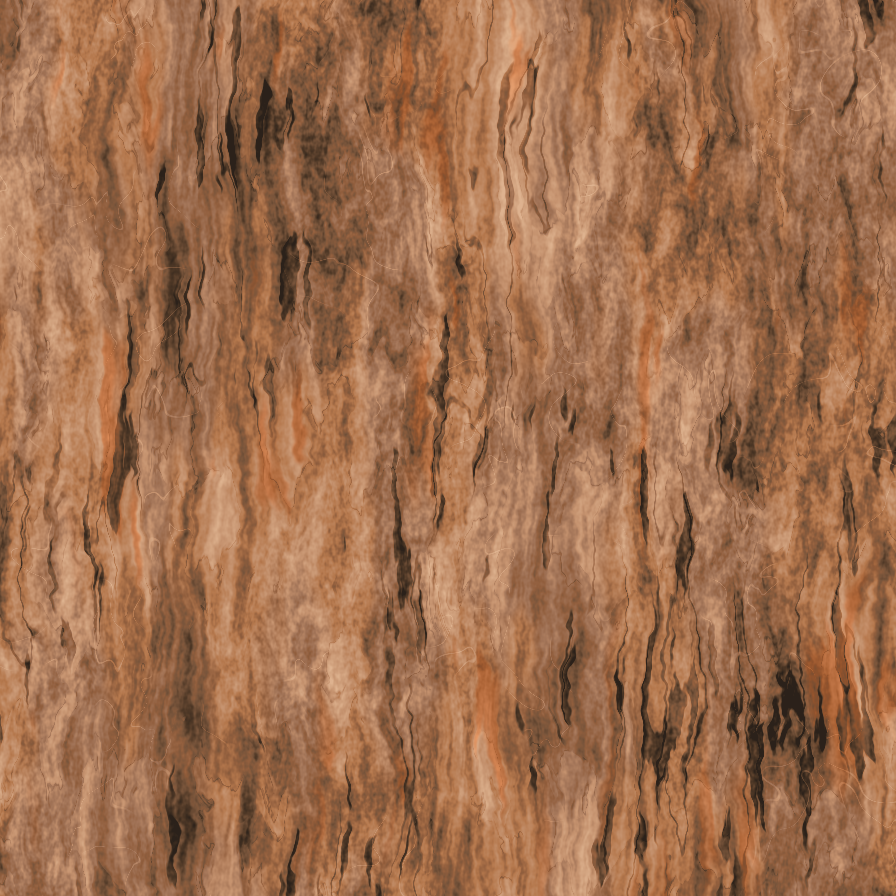
A Shadertoy shader for this texture:

```glsl
// Weathered wood bark: vertical fibres, flaking plates, dark cracks and pale scratches.

const vec3 SOOT   = vec3(0.17, 0.13, 0.10);
const vec3 UMBER  = vec3(0.31, 0.22, 0.15);
const vec3 BROWN  = vec3(0.47, 0.33, 0.23);
const vec3 SIENNA = vec3(0.57, 0.37, 0.24);
const vec3 TAN    = vec3(0.63, 0.45, 0.34);
const vec3 ORANGE = vec3(0.71, 0.47, 0.30);
const vec3 SAND   = vec3(0.77, 0.57, 0.43);
const vec3 CREAM  = vec3(0.87, 0.70, 0.56);
const vec3 RUST   = vec3(0.62, 0.31, 0.13);

// Random unit vector for a lattice cell
vec2 gradientAt(vec2 cell) {
    vec3 h = fract(cell.xyx * vec3(0.1031, 0.1030, 0.0973));
    h += dot(h, h.yzx + 33.33);
    float angle = 6.2832 * fract((h.x + h.y) * h.z);
    return vec2(cos(angle), sin(angle));
}

float gradientNoise(vec2 p) {
    vec2 i = floor(p), f = fract(p);
    vec2 u = f * f * f * (f * (f * 6.0 - 15.0) + 10.0);
    float a = dot(gradientAt(i), f);
    float b = dot(gradientAt(i + vec2(1, 0)), f - vec2(1, 0));
    float c = dot(gradientAt(i + vec2(0, 1)), f - vec2(0, 1));
    float d = dot(gradientAt(i + vec2(1, 1)), f - vec2(1, 1));
    return mix(mix(a, b, u.x), mix(c, d, u.x), u.y);
}

// Layered noise scaled to a spread of about one
float layers(vec2 p, int octaves, float seed) {
    float sum = 0.0, amplitude = 4.0;
    p += seed * vec2(17.3, 9.1);
    for (int i = 0; i < octaves; i++) {
        sum += amplitude * gradientNoise(p);
        p = p * 2.03 + vec2(5.7, 3.3);
        amplitude *= 0.55;
    }
    return sum;
}

// Thin line along the zero contour of a noise field
float ridge(float field, float width) {
    return 1.0 - smoothstep(0.3 * width, width, abs(field));
}

float ramp(float low, float high, float x) {
    return clamp((x - low) / (high - low), 0.0, 1.0);
}

// Tone of about -3 to 3, with the hue of the middle tones chosen by warmth
vec3 woodColour(float tone, float warmth) {
    vec3 c = mix(SOOT, UMBER, ramp(-3.0, -2.0, tone));
    c = mix(c, BROWN, ramp(-2.0, -1.15, tone));
    c = mix(c, SIENNA, ramp(-1.15, -0.5, tone));
    c = mix(c, mix(TAN, ORANGE, warmth), ramp(-0.5, 0.3, tone));
    c = mix(c, SAND, ramp(0.3, 1.4, tone));
    return mix(c, CREAM, ramp(1.4, 3.0, tone));
}

void mainImage(out vec4 fragColor, in vec2 fragCoord) {
    vec2 p = fragCoord / iResolution.y;

    // Wavering grain with ragged edges
    vec2 q = p;
    q.x += 0.006 * layers(p * vec2(5.0, 4.0), 3, 1.0);
    q.x += 0.0012 * layers(p * vec2(30.0, 45.0), 2, 2.0);
    q.y += 0.012 * layers(p * vec2(28.0, 7.0), 2, 3.0);

    // Broad regions: fibrous wood against mottled crust
    float patches = layers(q * vec2(6.0, 2.8), 4, 4.0);
    float woody = smoothstep(-0.9, 0.9, layers(q * vec2(5.0, 1.6), 3, 5.0));
    float warmth = smoothstep(-0.7, 0.8, layers(q * vec2(9.0, 2.2), 4, 6.0) + 0.5 * woody - 0.2);

    // Fibres and speckle
    float streaks = layers(q * vec2(34.0, 3.2), 4, 7.0);
    float fibres = layers(q * vec2(110.0, 10.0), 2, 8.0);
    float mottle = layers(q * vec2(32.0, 22.0), 4, 9.0);
    float speckle = layers(p * vec2(170.0, 120.0), 2, 10.0);

    float tone = 0.12 + 0.45 * patches;
    tone += mix(0.35, 0.52, woody) * streaks;
    tone += mix(0.20, 0.32, woody) * fibres;
    tone += mix(0.42, 0.16, woody) * mottle;
    tone += mix(0.26, 0.16, woody) * speckle;

    // Pale flakes with a shaded rim
    float plate = layers(q * vec2(15.0, 6.0), 5, 11.0);
    tone += 0.55 * smoothstep(0.75, 0.95, plate);
    tone -= 0.7 * ridge(plate - 0.70, 0.10) * smoothstep(-0.2, 0.6, mottle);

    // Long cracks and short dark dashes, gathered in vertical bands
    float bands = layers(q * vec2(8.0, 1.7), 3, 12.0);
    float crackField = layers(q * vec2(17.0, 2.0), 3, 13.0);
    float cracks = ridge(crackField, 0.16) * smoothstep(0.1, 0.9, bands + 0.5 * streaks);
    float dashes = smoothstep(1.75, 2.25, layers(q * vec2(46.0, 6.0), 3, 14.0) + 0.65 * bands);
    tone -= 1.5 * cracks + 2.0 * dashes;

    // Fine scratches lying in all directions
    vec2 bent = p + 0.012 * vec2(layers(p * 9.0, 2, 15.0), layers(p * 9.0, 2, 16.0));
    float scratches = ridge(layers(bent * vec2(19.0, 13.0), 2, 17.0), 0.07);
    tone += 0.9 * scratches * smoothstep(0.4, 1.2, layers(p * vec2(7.0, 5.0), 3, 18.0));

    // Colour, with rusty streaks in the warm wood
    vec3 colour = woodColour(tone, warmth);
    float rust = smoothstep(0.9, 1.9, layers(q * vec2(26.0, 3.0), 3, 19.0) + 0.3 * bands);
    colour = mix(colour, RUST * (1.0 + 0.15 * tone), 0.55 * rust * warmth * ramp(-2.0, -0.5, tone));
    fragColor = vec4(clamp(colour, 0.0, 1.0), 1.0);
}
```
